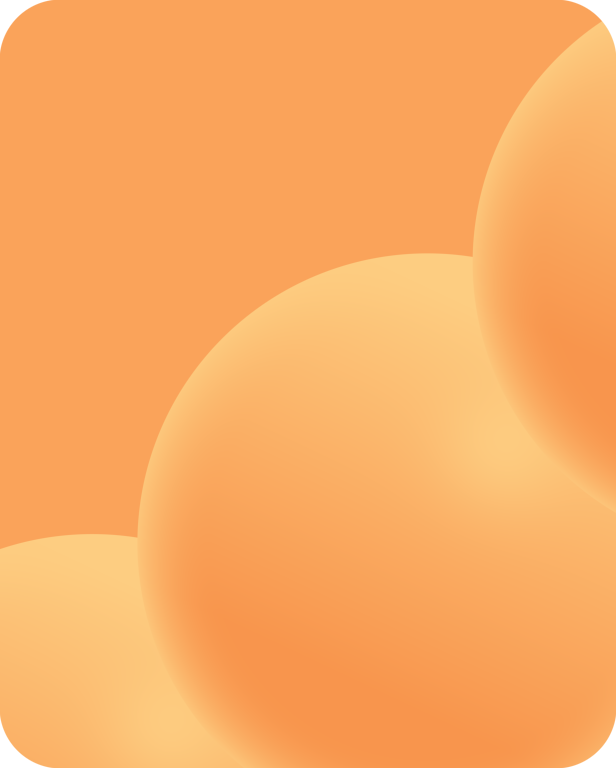
Reproduce this background procedurally as a Shadertoy shader.

```glsl
// Three soft glowing orange spheres rising diagonally across a rounded card.
#define SPHERE_RADIUS 0.3776
#define FIRST_CENTER vec2(0.120, -0.073)
#define SPHERE_STEP vec2(0.4365, 0.3655)
#define CORNER_RADIUS 0.079
#define RIM_WIDTH 0.26
#define RIM_STRENGTH 0.85
#define GLOW_CENTER vec2(0.27, 0.35)
#define GLOW_SIZE 0.22

const vec3 WHITE = vec3(1.0);
const vec3 BACKDROP = vec3(0.980, 0.639, 0.353);
const vec3 SHADE = vec3(0.973, 0.586, 0.302);
const vec3 LIGHT = vec3(0.992, 0.802, 0.504);

float roundedBox(vec2 p, vec2 halfSize, float radius) {
    vec2 q = abs(p) - halfSize + radius;
    return length(max(q, 0.0)) + min(max(q.x, q.y), 0.0) - radius;
}

float coverage(float dist, float pixel) {
    return 1.0 - smoothstep(-0.75 * pixel, 0.75 * pixel, dist);
}

// Shading in sphere space, where the outline has radius one.
vec3 sphereColor(vec2 q) {
    float light = clamp(0.40 + dot(q, vec2(0.32, 0.68)), 0.0, 1.0);

    // Inner glow fading away from the outline
    float depth = max(1.0 - length(q), 0.0);
    float rim = max(1.0 - depth / RIM_WIDTH, 0.0);
    light = mix(light, 1.0, RIM_STRENGTH * rim * rim);

    // Soft highlight on the upper right
    vec2 g = (q - GLOW_CENTER) / GLOW_SIZE;
    light = mix(light, 1.0, 0.9 * exp(-dot(g, g)));
    return mix(SHADE, LIGHT, light);
}

void mainImage(out vec4 fragColor, in vec2 fragCoord) {
    float pixel = 1.0 / iResolution.y;
    vec2 p = fragCoord * pixel;
    vec2 halfCanvas = 0.5 * iResolution.xy * pixel;
    vec3 color = BACKDROP;

    // Spheres, each one covering the one below it
    for (int i = 0; i < 3; i++) {
        vec2 offset = p - FIRST_CENTER - float(i) * SPHERE_STEP;
        float mask = coverage(length(offset) - SPHERE_RADIUS, pixel);
        color = mix(color, sphereColor(offset / SPHERE_RADIUS), mask);
    }

    // Rounded card corners
    float card = roundedBox(p - halfCanvas, halfCanvas, CORNER_RADIUS);
    color = mix(color, WHITE, smoothstep(-0.25 * pixel, 1.25 * pixel, card));
    fragColor = vec4(color, 1.0);
}
```
